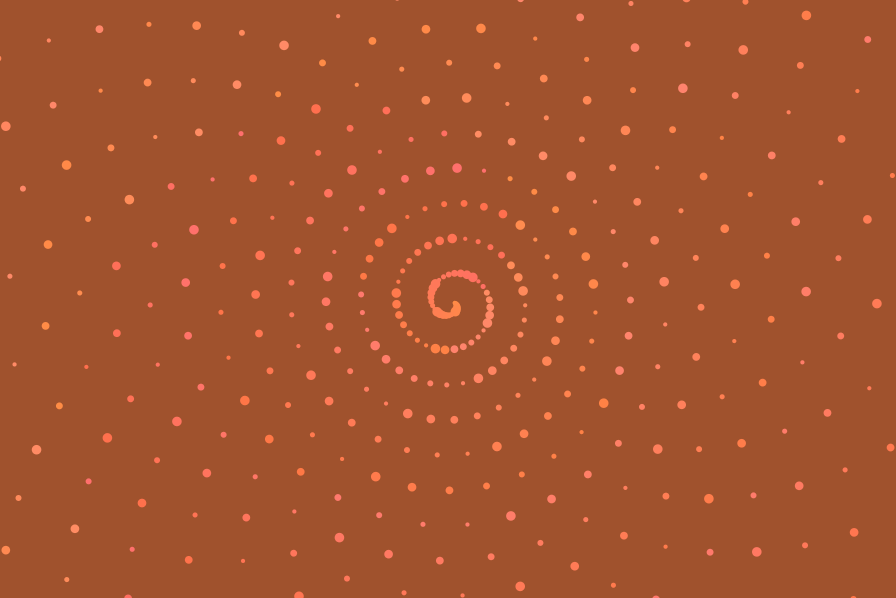
Reproduce this background procedurally as a Shadertoy shader.

```glsl
// A clockwise spiral of small coral and orange dots on a sienna ground.
// Dot i sits at a fixed turn and radius step; its size and tint follow repeating
// ramps of i. Each pixel visits only the dots whose radius is close to its own.

const vec3 SIENNA = vec3(0.627, 0.322, 0.176);

// Lengths are fractions of the canvas width.
const vec2 CENTER_SHIFT = vec2(0.0044, -0.0043);
const float TURN_STEP = 0.2;
const float RADIUS_STEP = 0.00125;
const float RADIUS_START = 0.00305;
const int REACH = 6;

// Sawtooth from 0 up to just below 1.
float ramp(float index, float period) {
    return fract((index + 0.01) / period);
}

vec2 dotCenter(float index) {
    float angle = index * TURN_STEP;
    float radius = RADIUS_START + index * RADIUS_STEP;
    return radius * vec2(cos(angle), -sin(angle));
}

float dotRadius(float index) {
    return mix(0.0023, 0.0058, ramp(index, 7.0));
}

// Green falls and blue rises on different periods.
vec3 dotColor(float index) {
    float green = mix(0.55, 0.43, ramp(index, 30.0));
    float blue = mix(0.27, 0.43, ramp(index, 40.0));
    return vec3(1.0, green, blue);
}

// Coverage of a disc with an edge one pixel wide.
float disc(vec2 p, float radius, float pixel) {
    return clamp(0.5 + (radius - length(p)) / pixel, 0.0, 1.0);
}

void mainImage(out vec4 fragColor, in vec2 fragCoord) {
    float pixel = 1.0 / iResolution.x;
    vec2 p = (fragCoord - 0.5 * iResolution.xy) * pixel - CENTER_SHIFT;

    // Later dots lie over earlier ones.
    float nearest = round((length(p) - RADIUS_START) / RADIUS_STEP);
    vec3 color = SIENNA;
    for (int k = -REACH; k <= REACH; k++) {
        float index = nearest + float(k);
        if (index < 0.0) continue;
        float cover = disc(p - dotCenter(index), dotRadius(index), pixel);
        color = mix(color, dotColor(index), cover);
    }
    fragColor = vec4(color, 1.0);
}
```
